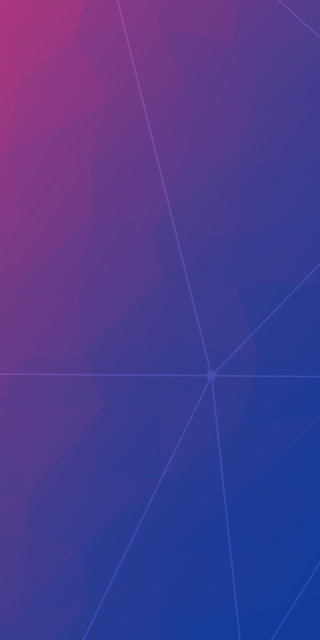
Write a Shadertoy shader that draws this background.

```glsl
// Faceted magenta-to-blue gradient crossed by thin lines that meet at a hub.

const vec3 BLUE = vec3(0.07, 0.23, 0.60);
const vec3 VIOLET = vec3(0.31, 0.238, 0.548);
const vec3 MAGENTA = vec3(0.68, 0.21, 0.50);
const vec3 LINE_GLOW = vec3(0.08, 0.065, 0.12);

const vec2 CELL = vec2(0.245, 0.2);
const vec2 GRID_ORIGIN = vec2(0.04, 0.093);
const vec2 HUB = vec2(0.661, 0.826);
const float HUB_RADIUS = 0.016;
const float LINE_RADIUS = 0.0026;

float hash(vec2 p) {
    vec3 q = fract(p.xyx * vec3(0.1031, 0.103, 0.0973));
    q += dot(q, q.yzx + 33.33);
    return fract((q.x + q.y) * q.z);
}

// Jittered grid vertex, in canvas widths
vec2 gridVertex(vec2 id) {
    vec2 jitter = vec2(hash(id + 17.0), hash(id + 53.0)) - 0.5;
    return GRID_ORIGIN + (id + 0.44 * jitter) * CELL;
}

// Signed distance to the left side of edge ab
float edgeSide(vec2 p, vec2 a, vec2 b) {
    vec2 e = b - a, d = p - a;
    return (e.x * d.y - e.y * d.x) / length(e);
}

float triangleCover(vec2 p, vec2 a, vec2 b, vec2 c, float pixel) {
    float d = min(edgeSide(p, a, b), min(edgeSide(p, b, c), edgeSide(p, c, a)));
    return smoothstep(-pixel, pixel, d);
}

// Position along the colour ramp: 1 at top left, 0 at bottom right
float rampAt(vec2 p) {
    float level = 1.0 - 0.42 * p.x - 0.29 * (2.0 - p.y);
    return pow(clamp(level, 0.0, 1.0), 1.6);
}

vec3 rampColor(float t) {
    vec3 lower = mix(BLUE, VIOLET, clamp(t / 0.4, 0.0, 1.0));
    return mix(lower, MAGENTA, clamp((t - 0.4) / 0.6, 0.0, 1.0));
}

// Ramp offset of one facet, lighter left of the first column
float facetShift(vec2 center, float seed) {
    float flatness = 0.3 * rampAt(center);
    float leftTint = 0.025 * (1.0 - step(0.285, center.x));
    return flatness + leftTint + 0.05 * (seed - 0.5);
}

// Average offset of the facets covering p
float facets(vec2 p, float pixel) {
    vec2 base = floor((p - GRID_ORIGIN) / CELL);
    float sum = 0.0, weight = 0.0001;
    for (int j = -1; j <= 1; j++) {
        for (int i = -1; i <= 1; i++) {
            vec2 id = base + vec2(i, j);
            vec2 a = gridVertex(id);
            vec2 b = gridVertex(id + vec2(1, 0));
            vec2 c = gridVertex(id + vec2(1, 1));
            vec2 d = gridVertex(id + vec2(0, 1));
            float lower = triangleCover(p, a, b, c, pixel);
            float upper = triangleCover(p, a, c, d, pixel);
            sum += lower * facetShift((a + b + c) / 3.0, hash(id + 7.0));
            sum += upper * facetShift((a + c + d) / 3.0, hash(id + 91.0));
            weight += lower + upper;
        }
    }
    return sum / weight;
}

float lineCover(vec2 p, vec2 a, vec2 b, float pixel) {
    vec2 d = p - a, e = b - a;
    float dist = length(d - e * clamp(dot(d, e) / dot(e, e), 0.0, 1.0));
    return 1.0 - smoothstep(-0.7 * pixel, 0.7 * pixel, dist - LINE_RADIUS);
}

void mainImage(out vec4 fragColor, in vec2 fragCoord) {
    float pixel = 2.0 / iResolution.y;
    vec2 p = fragCoord * pixel;

    // Faceted gradient
    float t = 0.7 * rampAt(p) + facets(p, pixel);
    vec3 color = rampColor(t);

    // Rays from the hub to the borders
    vec2 rayEnds[6] = vec2[6](
        vec2(0.367, 2.0), vec2(1.0, 1.174), vec2(1.0, 0.823),
        vec2(0.75, 0.0), vec2(0.26, 0.0), vec2(0.0, 0.831));
    float glow = 0.0;
    for (int i = 0; i < 6; i++) {
        glow = max(glow, lineCover(p, HUB, rayEnds[i], pixel));
    }

    // Corner lines
    glow = max(glow, lineCover(p, vec2(0.87, 2.0), vec2(1.0, 1.883), pixel));
    glow = max(glow, lineCover(p, vec2(0.849, 0.0), vec2(1.0, 0.242), pixel));

    // Hub dot
    float hubDist = length(p - HUB) - HUB_RADIUS;
    glow = max(glow, 1.0 - smoothstep(-pixel, pixel, hubDist));

    fragColor = vec4(color + LINE_GLOW * glow, 1.0);
}
```
